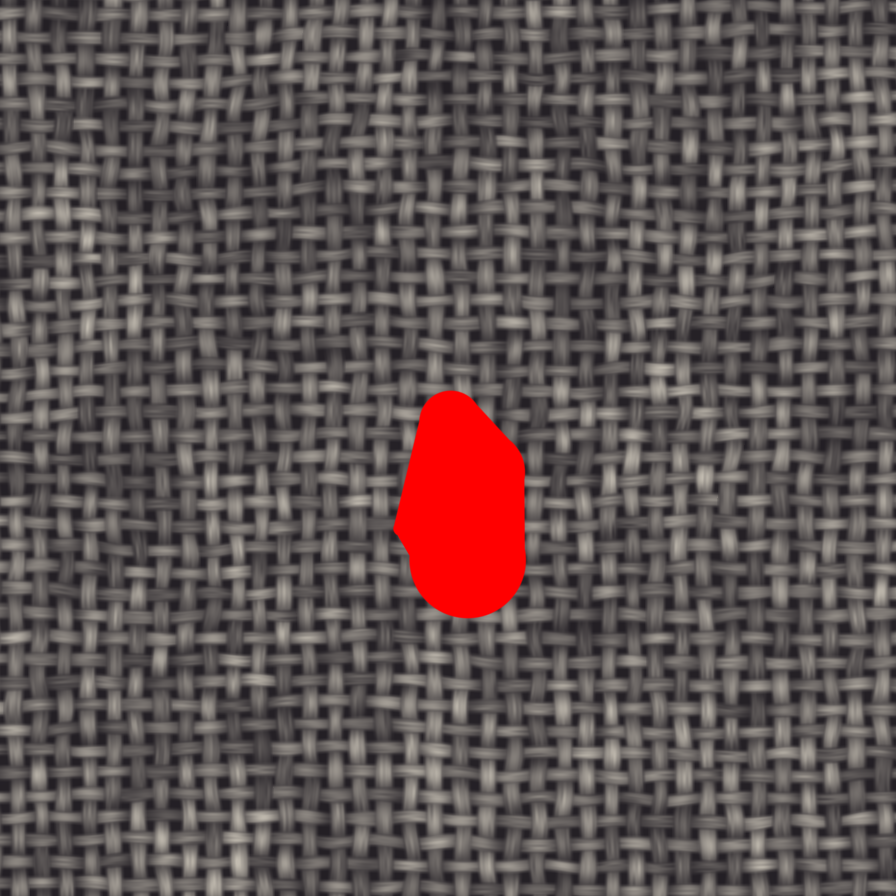
Write a Shadertoy shader that draws this texture.

```glsl
// Coarse grey plain-weave cloth with uneven threads and one flat red patch.

const vec2  THREADS      = vec2(36.0, 40.0);   // warp columns, weft rows
const vec2  HALF_WIDTH   = vec2(0.33, 0.29);   // warp, weft, in cells
const float EDGE_SOFT    = 0.09;               // thread edge blur, in cells
const float THREAD_DRIFT = 0.20;               // sideways wander, in cells
const float CLOTH_WARP   = 0.012;              // large-scale bending
const float TONE_SPREAD  = 0.85;               // light/dark change along threads
const float FIBRE_SPREAD = 0.35;               // fine streaks within threads
const vec3  GAP_COLOR    = vec3(0.10, 0.085, 0.11);
const vec3  LIGHT_COLOR  = vec3(0.76, 0.735, 0.69);
const vec3  PATCH_COLOR  = vec3(1.0, 0.0, 0.0);

// Patch outline discs: centre x, centre y, radius
const vec3 PATCH_TOP    = vec3(0.503, 0.529, 0.035);
const vec3 PATCH_RIGHT  = vec3(0.540, 0.473, 0.046);
const vec3 PATCH_BOTTOM = vec3(0.522, 0.375, 0.065);
const vec3 PATCH_LEFT   = vec3(0.447, 0.410, 0.008);

float hash(vec2 p) {
    return fract(sin(dot(p, vec2(127.1, 311.7))) * 43758.5453);
}

float noise(vec2 p) {
    vec2 i = floor(p), f = fract(p);
    f = f * f * (3.0 - 2.0 * f);
    return mix(mix(hash(i), hash(i + vec2(1, 0)), f.x),
               mix(hash(i + vec2(0, 1)), hash(i + vec2(1, 1)), f.x), f.y);
}

// One thread: x = tone, y = coverage.
// across: offset from its axis, along: position on it, height: -1 under, 1 over
vec2 thread(float across, float along, float id, float halfWidth, float height, float blur) {
    across += THREAD_DRIFT * (noise(vec2(id, along * 0.6)) - 0.5);
    halfWidth *= 0.85 + 0.3 * noise(vec2(id + 71.0, along * 0.8));
    float r = across / halfWidth;
    float variation = 1.0
        + TONE_SPREAD * (noise(vec2(id + 137.0, along * 0.75)) - 0.5)
        + FIBRE_SPREAD * (noise(vec2(id * 9.0 + across * 9.0, along * 1.3)) - 0.5);
    float tone = (0.30 + 0.32 * (0.5 + 0.5 * height)) * (1.0 - 0.4 * min(r * r, 1.0));
    float cover = 1.0 - smoothstep(halfWidth - blur, halfWidth + blur, abs(across));
    return vec2(tone * variation, cover);
}

// Tone of the weave: 0 in the gaps, 1 on the brightest fibres
float weave(vec2 p, float pixel) {
    vec2 g = p * THREADS;
    vec2 id = floor(g), f = fract(g) - 0.5;
    float side = 1.0 - 2.0 * mod(id.x + id.y, 2.0);
    vec2 blur = vec2(EDGE_SOFT) + 0.5 * pixel * THREADS;
    vec2 warp = thread(f.x, g.y, id.x, HALF_WIDTH.x, side * cos(3.14159 * f.y), blur.x);
    vec2 weft = thread(f.y, g.x, id.y + 301.0, HALF_WIDTH.y, -side * cos(3.14159 * f.x), blur.y);
    vec2 under = side > 0.0 ? weft : warp;
    vec2 over  = side > 0.0 ? warp : weft;
    float tone = mix(0.06, under.x, under.y);
    return mix(tone, over.x, over.y);
}

// Distance to a capsule whose radius runs from disc a to disc b
float taper(vec2 p, vec3 a, vec3 b) {
    vec2 ab = b.xy - a.xy;
    float t = clamp(dot(p - a.xy, ab) / dot(ab, ab), 0.0, 1.0);
    vec3 disc = mix(a, b, t);
    return length(p - disc.xy) - disc.z;
}

float patchDistance(vec2 p) {
    float d = taper(p, PATCH_TOP, PATCH_RIGHT);
    d = min(d, taper(p, PATCH_RIGHT, PATCH_BOTTOM));
    d = min(d, taper(p, PATCH_BOTTOM, PATCH_LEFT));
    d = min(d, taper(p, PATCH_LEFT, PATCH_TOP));
    return min(d, taper(p, PATCH_TOP, PATCH_BOTTOM));
}

void mainImage(out vec4 fragColor, in vec2 fragCoord) {
    vec2 uv = fragCoord / iResolution.xy;
    float pixel = 1.0 / min(iResolution.x, iResolution.y);

    // Bent cloth
    vec2 bend = vec2(noise(uv * 5.0), noise(uv * 5.0 + 40.0)) - 0.5;
    float tone = weave(uv + CLOTH_WARP * bend, pixel);

    // Broad blotches and a faint dark crease in the upper half
    tone *= 0.85 + 0.3 * noise(uv * vec2(14.0, 6.0) + 9.0);
    float crease = exp(-pow((uv.x - 0.495) / 0.025, 2.0)) * smoothstep(0.45, 0.8, uv.y);
    tone *= 1.0 - 0.22 * crease;
    vec3 color = mix(GAP_COLOR, LIGHT_COLOR, clamp(tone, 0.0, 1.0));

    // Flat patch
    float cover = 1.0 - smoothstep(-pixel, pixel, patchDistance(uv));
    fragColor = vec4(mix(color, PATCH_COLOR, cover), 1.0);
}
```
